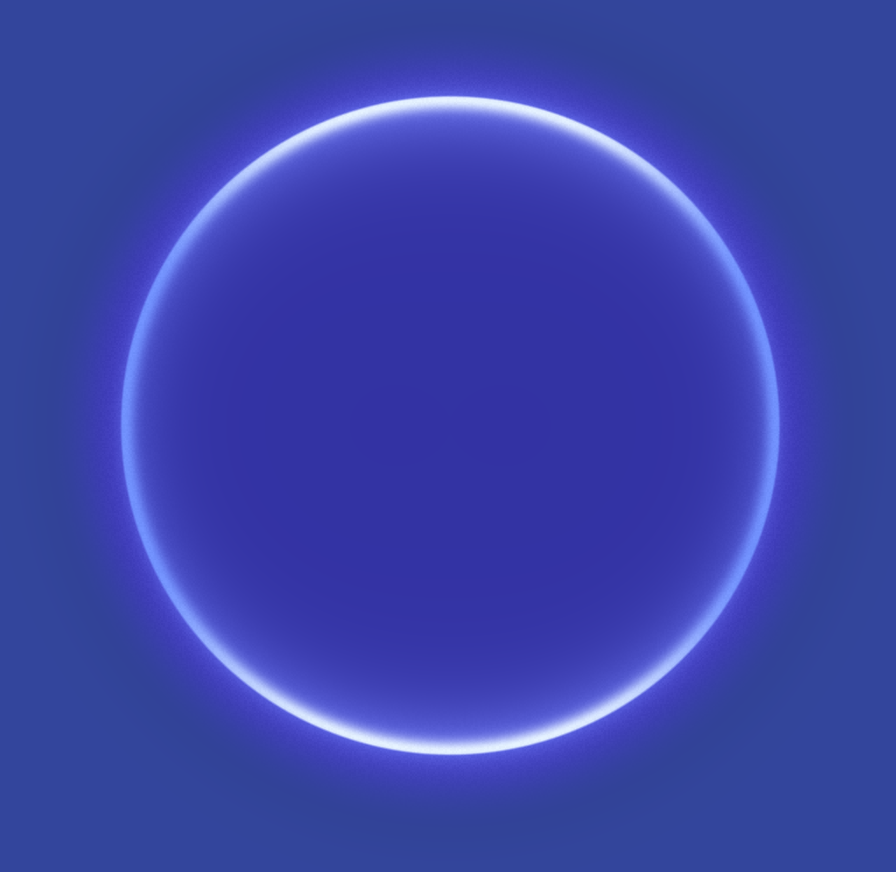
Give the GLSL for this background, as a Shadertoy shader.

```glsl
// A glowing ring on flat blue: a dark indigo disc with a bright thin rim.
// The signed distance to one circle drives an inner haze, a rim and an outer halo;
// the rim whitens towards the top and bottom poles, with a trace of grain.

#define CENTER vec2(0.5026, 0.512)
#define RADIUS 0.3775
#define HAZE_WIDTH 0.034
#define RIM_WIDTH 0.0115
#define HALO_WIDTH 0.047
#define GRAIN 0.025
#define GRAIN_CELLS 498.0

const vec3 BACKDROP = vec3(0.200, 0.270, 0.610);
const vec3 SHADE    = vec3(0.190, 0.258, 0.580);
const vec3 CORE     = vec3(0.200, 0.198, 0.640);
const vec3 HAZE     = vec3(0.390, 0.440, 0.940);
const vec3 HALO     = vec3(0.250, 0.215, 0.740);
const vec3 RIM_SIDE = vec3(0.450, 0.580, 1.000);
const vec3 RIM_POLE = vec3(0.920, 0.970, 1.000);

float hash(vec2 p) {
    vec3 q = fract(vec3(p.xyx) * 0.1031);
    q += dot(q, q.yzx + 33.33);
    return fract((q.x + q.y) * q.z);
}

float bell(float x, float width) {
    return exp(-x * x / (width * width));
}

// Disc interior: dark core, soft haze, then the bright rim
vec3 insideColor(float depth, float pole) {
    float haze = exp(-depth / (HAZE_WIDTH * mix(0.9, 1.2, pole)));
    vec3 col = mix(CORE, HAZE + 0.08 * pole, haze * mix(0.85, 1.0, pole));
    vec3 rim = mix(RIM_SIDE, RIM_POLE, smoothstep(0.15, 0.95, pole));
    return mix(col, rim, 0.95 * bell(depth - 0.004, RIM_WIDTH));
}

// Surroundings: faint dark band, violet halo, tight glow at the edge
vec3 outsideColor(float dist, float pole) {
    vec3 col = mix(BACKDROP, SHADE, 0.7 * bell(dist - 0.075, 0.035));
    col = mix(col, HALO, 0.9 * bell(dist, HALO_WIDTH));
    float glow = exp(-dist / mix(0.009, 0.015, pole));
    return mix(col, HAZE, glow * mix(0.5, 0.75, pole));
}

void mainImage(out vec4 fragColor, in vec2 fragCoord) {
    vec2 p = (fragCoord - CENTER * iResolution.xy) / iResolution.y;
    float len = max(length(p), 1e-4);
    float d = len - RADIUS;
    float pole = p.y * p.y / (len * len);

    // Join both sides with a smooth edge
    float edge = max(0.0018, 1.0 / iResolution.y);
    float outside = smoothstep(-edge, edge, d);
    vec3 col = mix(insideColor(max(-d, 0.0), pole),
                   outsideColor(max(d, 0.0), pole), outside);

    // Fine grain, only where the ring shines
    vec2 cell = floor(p * GRAIN_CELLS) + 512.0;
    col += GRAIN * (hash(cell) - 0.5) * bell(d, 0.04);

    fragColor = vec4(clamp(col, 0.0, 1.0), 1.0);
}
```
